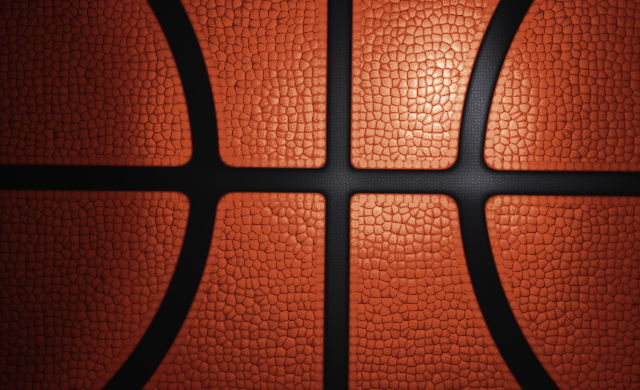
This texture is drawn by a WebGL 2 fragment shader. Its source:

```glsl
#version 300 es
precision highp float;
// Pebbled orange leather ball panels, split by dark curved seams under a warm spotlight.

uniform vec2 u_resolution;
out vec4 fragColor;

// Lengths are in canvas heights.
const float SEAM_HALF = 0.031;
const float ARC_FLARE = 0.010;
const float ARC_FILLET = 0.048;
const float CROSS_FILLET = 0.026;
const vec3 LEFT_ARC = vec3(-0.348, 0.577, 0.876);   // centre, radius
const vec3 RIGHT_ARC = vec3(2.113, 0.547, 0.908);
const float PEBBLE_DENSITY = 45.0;
const float BEAD_SIZE = 0.023;
const vec2 LIGHT_POS = vec2(1.00, 0.62);
const vec2 LIGHT_FALLOFF = vec2(1.22, 1.30);
const vec3 SHADOW = vec3(0.060, 0.016, 0.015);
const vec3 RUST = vec3(0.37, 0.10, 0.065);
const vec3 ORANGE = vec3(0.73, 0.285, 0.155);
const vec3 PEACH = vec3(0.87, 0.59, 0.43);
const vec3 GLARE = vec3(1.00, 0.92, 0.84);
const vec3 RUBBER = vec3(0.045, 0.042, 0.046);
const vec3 SHEEN = vec3(0.42, 0.43, 0.46);

vec2 hash2(vec2 p) {
    vec2 q = vec2(dot(p, vec2(127.1, 311.7)), dot(p, vec2(269.5, 183.3)));
    return fract(sin(q) * 43758.5);
}

float smoothMin(float a, float b, float k) {
    float h = max(k - abs(a - b), 0.0) / k;
    return min(a, b) - 0.25 * h * h * k;
}

float glow(vec2 p, vec2 centre, vec2 size) {
    vec2 q = (p - centre) / size;
    return exp(-dot(q, q));
}

// Cellular noise: xy is the offset to the nearest site, z the gap to the next.
vec3 pebbleCell(vec2 p) {
    vec2 cell = floor(p), local = fract(p), nearest = vec2(0.0);
    float first = 8.0, second = 8.0;
    for (int j = -1; j <= 1; j++) {
        for (int i = -1; i <= 1; i++) {
            vec2 g = vec2(i, j);
            vec2 offset = g + 0.18 + 0.64 * hash2(cell + g) - local;
            float d = length(offset);
            if (d < first) { second = first; first = d; nearest = offset; }
            else second = min(second, d);
        }
    }
    return vec3(nearest, second - first);
}

vec3 leatherRamp(float l) {
    vec3 c = mix(SHADOW, RUST, smoothstep(0.0, 0.42, l));
    c = mix(c, ORANGE, smoothstep(0.32, 0.92, l));
    c = mix(c, PEACH, smoothstep(0.92, 1.55, l));
    return mix(c, GLARE, smoothstep(1.55, 2.5, l));
}

void main() {
    vec2 p = gl_FragCoord.xy / u_resolution.y;
    p.x *= 1.641 * u_resolution.y / u_resolution.x;
    float pixel = 1.0 / u_resolution.y;

    // Seam distances, joined with rounded corners
    float across = abs(p.y - 0.546 + 0.011 * p.x) - SEAM_HALF;
    float upright = abs(p.x - 0.861 - 0.011 * p.y) - SEAM_HALF;
    float arcHalf = SEAM_HALF + 0.001 + ARC_FLARE * abs(p.y - 0.55);
    float leftSide = length(p - LEFT_ARC.xy) - LEFT_ARC.z;
    float rightSide = length(p - RIGHT_ARC.xy) - RIGHT_ARC.z;
    float arcs = min(abs(leftSide), abs(rightSide)) - arcHalf;
    float seam = min(smoothMin(across, arcs, ARC_FILLET),
                     smoothMin(across, upright, CROSS_FILLET));

    // Spotlight, dimmed in the outer panels away from the arcs
    vec2 fall = (p - LIGHT_POS) * LIGHT_FALLOFF;
    float light = 1.05 * exp(-dot(fall, fall));
    light *= 1.0 - 0.42 * smoothstep(0.05, 0.25, -leftSide);
    light *= 1.0 - 0.22 * smoothstep(0.08, 0.35, -rightSide);
    light += 0.05;
    vec2 slanted = vec2(p.x - 0.22 * (p.y - 0.76), p.y);
    float hot = 0.80 * glow(slanted, vec2(1.125, 0.77), vec2(0.11, 0.20));
    hot += 0.26 * glow(p, vec2(1.05, 0.80), vec2(0.24, 0.28));
    hot += 0.58 * glow(p, vec2(1.29, 0.69), vec2(0.09, 0.15));
    hot += 0.26 * glow(p, vec2(0.77, 0.66), vec2(0.16, 0.20));
    hot += 0.40 * glow(p, vec2(0.96, 0.46), vec2(0.17, 0.11));
    hot += 0.22 * glow(p, vec2(1.32, 0.45), vec2(0.13, 0.09));
    hot += 0.16 * glow(p, vec2(0.42, 0.64), vec2(0.10, 0.15));

    // Pebbles: scattered domes, with a row of beads beside each seam
    vec2 warp = 0.004 * sin(p.yx * vec2(23.0, 19.0) + 2.0 * sin(p * 9.0));
    vec3 cell = pebbleCell((p + warp) * PEBBLE_DENSITY);
    vec2 toLight = normalize(LIGHT_POS + vec2(0.1, 0.16) - p + 0.001);
    float dome = smoothstep(-0.06, 0.42, cell.z);
    float slope = dot(-cell.xy, toLight);
    float patches = 0.5 + 0.5 * sin(p.x * 17.0 + 2.0 * sin(p.y * 13.0));
    float ring = smoothstep(0.10, 0.0, abs(length(cell.xy) - 0.20));
    float along = across < min(arcs, upright) ? p.x : p.y;
    vec2 bead = vec2(seam / BEAD_SIZE - 0.58, fract(along / BEAD_SIZE) - 0.5);
    float border = 0.8 * (1.0 - smoothstep(0.90, 1.2, seam / BEAD_SIZE));
    dome = mix(dome, 1.0 - smoothstep(0.28, 0.62, length(bead)), border);
    slope *= 1.0 - border;
    ring *= (1.0 - border) * (0.3 + 0.7 * patches) * smoothstep(0.3, 0.8, light);

    float relief = 0.70 + 0.37 * dome + 0.36 * slope - 0.18 * ring;
    float grain = 0.95 + 0.10 * hash2(floor(p * 310.0)).x;
    float lit = (light + hot * (0.65 + 0.35 * dome)) * relief * grain;
    lit *= 0.55 + 0.45 * smoothstep(-0.001, 0.006, seam);
    vec3 leather = leatherRamp(lit);

    // Dark rubber with a fine crinkle and a soft sheen
    float crinkle = pebbleCell(p * 125.0).z;
    float sheen = 0.75 * glow(p, vec2(1.225, 0.73), vec2(0.06, 0.20));
    sheen += 0.40 * glow(p, vec2(1.14, 0.535), vec2(0.34, 0.035));
    sheen += 0.28 * glow(p, vec2(0.875, 0.70), vec2(0.04, 0.25));
    sheen += 0.14 * glow(p, vec2(0.87, 0.40), vec2(0.09, 0.30));
    sheen *= (0.70 + 0.50 * crinkle) * smoothstep(0.0, 0.016, -seam);
    vec3 rubber = RUBBER * (0.4 + light) + SHEEN * sheen;

    vec3 color = mix(rubber, leather, smoothstep(-pixel, pixel, seam));
    fragColor = vec4(color, 1.0);
}
```
